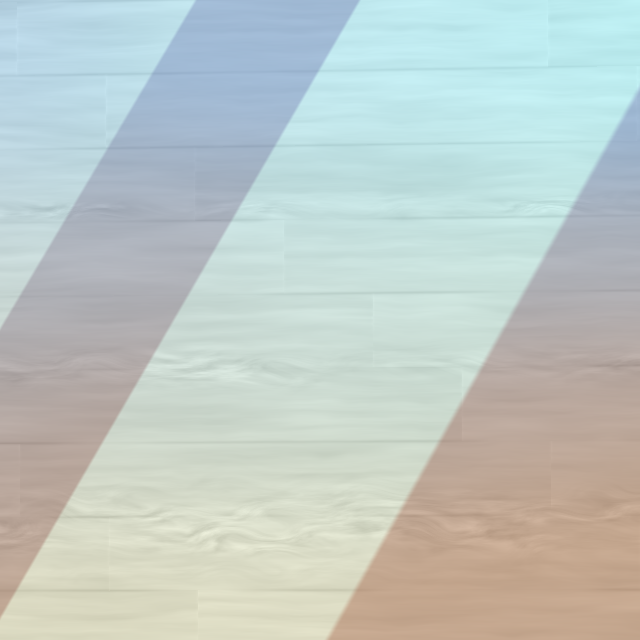
Give the GLSL for this texture, as a WebGL 1 fragment shader.

```glsl
precision highp float;
uniform vec2 u_resolution;

// Sunlit floor colours, bottom to top
const vec3 LIGHT_LOW = vec3(0.855, 0.85, 0.755);
const vec3 LIGHT_MID = vec3(0.795, 0.86, 0.83);
const vec3 LIGHT_TOP = vec3(0.74, 0.895, 0.92);
const vec3 LIGHT_SIDE = vec3(-0.01, 0.07, 0.045);
const vec3 CORNER_TINT = vec3(-0.03, -0.035, -0.01);
// Shaded floor colours, bottom to top
const vec3 SHADE_LOW = vec3(0.765, 0.65, 0.555);
const vec3 SHADE_MID = vec3(0.72, 0.655, 0.62);
const vec3 SHADE_HIGH = vec3(0.68, 0.695, 0.725);
const vec3 SHADE_TOP = vec3(0.62, 0.72, 0.825);
// Shadow edges: x at the top of the canvas, drift in x per unit down
const vec2 EDGE_LEFT = vec2(0.306, 0.595);
const vec2 EDGE_MID = vec2(0.5625, 0.582);
const vec2 EDGE_RIGHT = vec2(1.077, 0.566);
const float EDGE_SOFT = 0.003;
// Planks
const float PLANK_HEIGHT = 0.1159;
const float PLANK_SHIFT = 0.005;
const float PLANK_TILT = 0.018;
const float JOINT_START = 0.027;
const float JOINT_STEP = 0.139;
const float JOINT_PERIOD = 0.83;
const float SEAM_WIDTH = 0.0024;
const float SEAM_DEPTH = 0.06;
const float JOINT_DEPTH = 0.014;
const float PLANK_VARIATION = 0.02;
// Wood grain
const float STAIN_DEPTH = 0.05;
const float GRAIN_DEPTH = 0.07;
const float FIGURE_DEPTH = 0.22;
const float FIGURE_START = 0.325;
const float FIGURE_STEP = 0.25;

float hash(vec2 p) {
  vec3 q = fract(vec3(p.xyx) * 0.1031);
  q += dot(q, q.yzx + 33.33);
  return fract((q.x + q.y) * q.z);
}

float noise(vec2 p) {
  vec2 i = floor(p);
  vec2 f = fract(p);
  f = f * f * (3.0 - 2.0 * f);
  return mix(mix(hash(i), hash(i + vec2(1.0, 0.0)), f.x),
             mix(hash(i + vec2(0.0, 1.0)), hash(i + 1.0), f.x), f.y);
}

float fbm(vec2 p) {
  float sum = 0.0;
  float gain = 0.5;
  for (int i = 0; i < 4; i++) {
    sum += gain * noise(p);
    p = p * 2.03 + 17.3;
    gain *= 0.5;
  }
  return sum / 0.9375;
}

float bell(float d, float width) {
  return exp(-d * d / (width * width));
}

// 0 left of the slanted edge, 1 right of it
float rightOf(vec2 uv, vec2 edge, float soft) {
  float d = (uv.x - edge.x + edge.y * (1.0 - uv.y)) * 0.86;
  return smoothstep(-soft, soft, d);
}

vec3 sunlit(vec2 uv) {
  vec3 c = mix(LIGHT_LOW, LIGHT_MID, smoothstep(0.0, 0.5, uv.y));
  c = mix(c, LIGHT_TOP, smoothstep(0.4, 0.95, uv.y));
  float corner = smoothstep(0.4, 0.0, uv.x) * smoothstep(0.45, 0.9, uv.y);
  return c + LIGHT_SIDE * (uv.x - 0.5) * uv.y + CORNER_TINT * corner;
}

vec3 shaded(vec2 uv) {
  float t = uv.y + 0.5 * (uv.x - 0.25) * (uv.y - 0.62);
  vec3 c = mix(SHADE_LOW, SHADE_MID, smoothstep(-0.05, 0.38, t));
  c = mix(c, SHADE_HIGH, smoothstep(0.28, 0.62, t));
  return mix(c, SHADE_TOP, smoothstep(0.56, 0.92, t));
}

// Brightness offset of the wooden floor
float wood(vec2 uv, float pixel) {
  float down = 1.0 - uv.y + PLANK_TILT * uv.y * (uv.x - 0.5);
  float level = (down + PLANK_SHIFT) / PLANK_HEIGHT;
  float row = floor(level);
  float seam = floor(level + 0.5);
  float across = (uv.x - JOINT_START - JOINT_STEP * row) / JOINT_PERIOD;
  float board = floor(across);
  float width = max(SEAM_WIDTH, pixel);

  // Broken seams between rows and faint end joints
  float seamGap = abs(level - seam) * PLANK_HEIGHT;
  float jointGap = abs(across - floor(across + 0.5)) * JOINT_PERIOD;
  float broken = smoothstep(0.25, 0.85, noise(vec2(uv.x * 6.0, seam * 7.0)));
  float worn = noise(vec2(row * 5.0, down * 30.0));
  float tone = -SEAM_DEPTH * (0.15 + 0.85 * broken) * bell(seamGap, width);
  tone += JOINT_DEPTH * worn * bell(jointGap, width);
  tone += PLANK_VARIATION * (hash(vec2(row, board) + 4.0) - 0.5);

  // Cloudy stains and fine broken streaks
  float stain = fbm(vec2(uv.x * 6.0, down * 18.0));
  float streak = fbm(vec2(uv.x * 6.0 + board * 9.0, down * 85.0 + stain * 2.0));
  tone += GRAIN_DEPTH * (streak - 0.5) + STAIN_DEPTH * (stain - 0.5);

  // Narrow bands of feathered grain
  float figure = 0.0;
  for (int i = 0; i < 3; i++) {
    float n = float(i);
    figure += bell(down - FIGURE_START - FIGURE_STEP * n, 0.015 + 0.011 * n * n);
  }
  float curl = noise(vec2(uv.x * 14.0, down * 30.0));
  float patchy = smoothstep(0.15, 0.8, noise(vec2(uv.x * 7.0 + 31.0, down * 40.0)));
  float veins = fbm(vec2(uv.x * 22.0 + curl * 2.0, down * 130.0 + curl * 4.0));
  return tone + FIGURE_DEPTH * figure * (veins - 0.5) * (0.3 + 0.7 * patchy);
}

void main() {
  vec2 uv = gl_FragCoord.xy / u_resolution;
  float pixel = 1.0 / min(u_resolution.x, u_resolution.y);
  float soft = max(EDGE_SOFT, pixel);
  float shade = rightOf(uv, EDGE_LEFT, soft) - rightOf(uv, EDGE_MID, soft)
              + rightOf(uv, EDGE_RIGHT, soft * 1.8);
  vec3 color = mix(sunlit(uv), shaded(uv), shade);
  color += wood(uv, pixel) * mix(1.0, 0.75, shade);
  gl_FragColor = vec4(clamp(color, 0.0, 1.0), 1.0);
}
```
